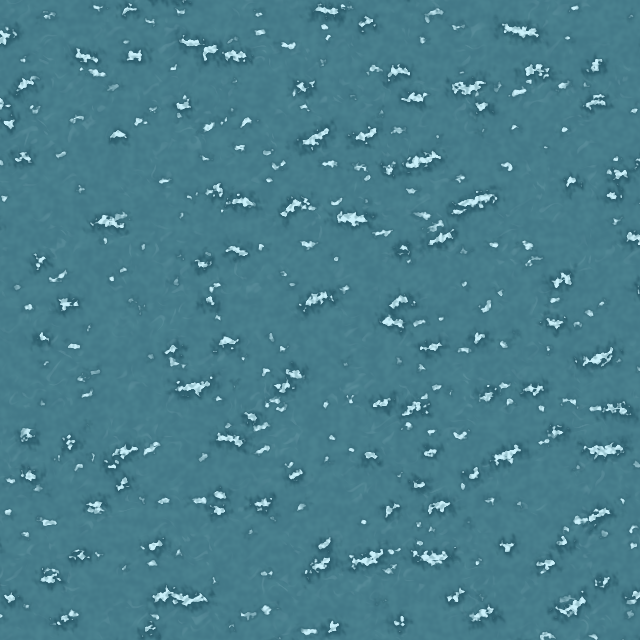
A Shadertoy shader for this texture:

```glsl
const vec3 WATER_MID    = vec3(0.262, 0.472, 0.531);
const vec3 WATER_LIGHT  = vec3(0.294, 0.512, 0.563);
const vec3 WATER_SHADOW = vec3(0.155, 0.345, 0.405);
const vec3 WISP         = vec3(0.46, 0.64, 0.69);
const vec3 FOAM_DIM     = vec3(0.60, 0.77, 0.81);
const vec3 FOAM_BRIGHT  = vec3(0.79, 0.94, 0.98);

const vec2 FLECK_GRID   = vec2(11.0, 14.0);   // cells per canvas
const vec2 SPECK_GRID   = vec2(21.0, 23.0);
const vec2 FLECK_MIN    = vec2(0.0075, 0.0040); // half sizes
const vec2 FLECK_MAX    = vec2(0.0270, 0.0064);
const vec2 SPECK_MIN    = vec2(0.0024, 0.0022);
const vec2 SPECK_MAX    = vec2(0.0120, 0.0036);
const float FLECK_SHARE = 0.68;
const float SPECK_SHARE = 0.54;
const float TILT        = 0.15;
const float TILT_SPREAD = 0.80;
const float BEND        = 1.8;
const float RAGGED      = 0.0080;
const float EDGE        = 0.0019;
const float SHADOW_SIZE = 0.0078;
const vec2 SHADOW_SHIFT = vec2(-0.001, 0.0030);

vec2 hash2(vec2 p) {
    vec3 q = fract(vec3(p.xyx) * vec3(0.1031, 0.1030, 0.0973));
    q += dot(q, q.yzx + 33.33);
    return fract((q.xx + q.yz) * q.zy);
}

// Gradient noise, roughly -1 to 1
float noise(vec2 p) {
    vec2 i = floor(p), f = p - i;
    vec2 u = f * f * f * (f * (f * 6.0 - 15.0) + 10.0);
    vec4 corner;
    for (int k = 0; k < 4; k++) {
        vec2 o = vec2(k & 1, k >> 1);
        float a = 6.2832 * hash2(i + o + 200.0).x;
        corner[k] = dot(vec2(cos(a), sin(a)), f - o);
    }
    return 1.5 * mix(mix(corner.x, corner.y, u.x), mix(corner.z, corner.w, u.x), u.y);
}

float ellipseDistance(vec2 p, vec2 r) {
    float k = length(p / r);
    return k * (k - 1.0) / max(length(p / (r * r)), 1e-4);
}

// Distance to the nearest of the scattered, tilted and bent ellipses
float scatter(vec2 p, vec2 grid, vec2 small, vec2 large, float share, float seed) {
    vec2 cell = floor(p * grid);
    float d = 1.0;
    for (int y = -1; y <= 1; y++)
    for (int x = -1; x <= 1; x++) {
        vec2 id = cell + vec2(x, y);
        vec2 key = id + seed;
        vec2 kind = hash2(key + 71.0);
        if (kind.x > share) continue;
        vec2 form = hash2(key + 137.0);
        vec2 q = p - (id + hash2(key)) / grid;
        float a = TILT + TILT_SPREAD * (form.x - 0.5);
        q = mat2(cos(a), -sin(a), sin(a), cos(a)) * q;
        vec2 r = mix(small, large, pow(kind.y, 2.5));
        q.y += (form.y - 0.5) * BEND * r.y * min(q.x * q.x / (r.x * r.x), 2.0);
        d = min(d, ellipseDistance(q, r));
    }
    return d;
}

float raggedEdge(vec2 p) {
    return RAGGED * (noise(p * vec2(95.0, 112.0)) + 0.6 * noise(p * 190.0 + 31.0));
}

float flecks(vec2 p) {
    return scatter(p, FLECK_GRID, FLECK_MIN, FLECK_MAX, FLECK_SHARE, 11.0) + raggedEdge(p);
}

float specks(vec2 p) {
    return scatter(p, SPECK_GRID, SPECK_MIN, SPECK_MAX, SPECK_SHARE, 53.0) + 0.6 * raggedEdge(p + 3.0);
}

float halo(float d, float size) {
    float t = max(d, 0.0) / size;
    return exp(-t * t);
}

void mainImage(out vec4 fragColor, in vec2 fragCoord) {
    float canvas = min(iResolution.x, iResolution.y);
    vec2 p = fragCoord / canvas;

    // Nearly even water with fine mottling
    float mottle = 0.7 * noise(p * vec2(42.0, 52.0) + 9.0) + 0.7 * noise(p * 105.0 + 23.0);
    mottle += 0.2 * noise(p * 15.0 + 5.0);
    vec3 color = mix(WATER_MID, WATER_LIGHT, smoothstep(-0.6, 0.7, 0.65 * mottle));

    // Short faint scuffs
    float scuff = noise(p * vec2(75.0, 92.0) + 1.5 * noise(p * 38.0 + 40.0));
    float scuffArea = smoothstep(-0.2, 0.6, noise(p * 17.0 + 60.0));
    color = mix(color, WISP, 0.30 * smoothstep(0.15, 0.7, scuff) * scuffArea);

    // Shadow ring, heavier below the foam
    float fleck = flecks(p);
    float speck = specks(p);
    float shade = 0.42 * halo(fleck, SHADOW_SIZE) + 0.48 * halo(flecks(p + SHADOW_SHIFT), SHADOW_SIZE);
    shade = max(shade, 0.42 * halo(speck, 0.65 * SHADOW_SIZE));
    color = mix(color, WATER_SHADOW, shade);

    // Foam, with some of the specks faded
    float edge = max(EDGE, 0.7 / canvas);
    float strength = mix(0.5, 1.0, smoothstep(-0.5, -0.1, noise(p * 24.0 + 90.0)));
    float foam = max(smoothstep(edge, -edge, fleck), strength * smoothstep(edge, -edge, speck));
    vec3 foamColor = mix(FOAM_DIM, FOAM_BRIGHT, smoothstep(-0.6, 0.3, noise(p * 150.0 + 17.0)));
    color = mix(color, foamColor, foam);

    fragColor = vec4(color, 1.0);
}
```
